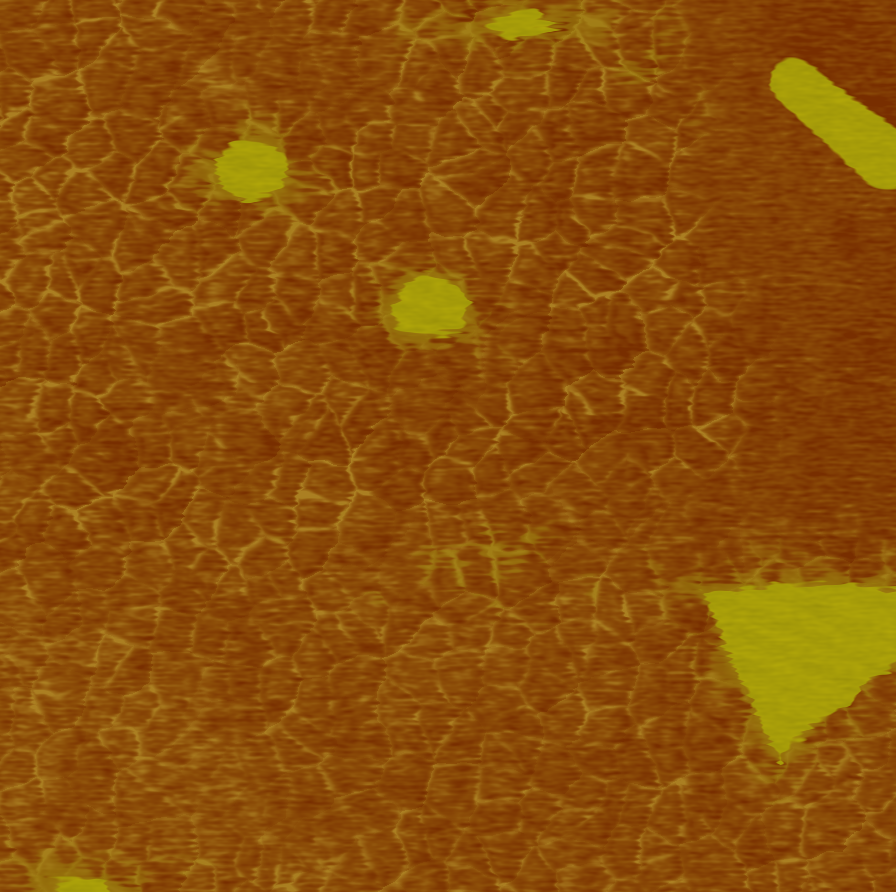
This texture is drawn by a Shadertoy shader. Its source:

```glsl
// Amber cellular film with bright olive islands, drawn in fine horizontal scan lines.

const vec3 DARK_RUST   = vec3(0.47, 0.18, 0.00);
const vec3 AMBER       = vec3(0.55, 0.305, 0.033);
const vec3 PALE_OCHRE  = vec3(0.67, 0.50, 0.135);
const vec3 OLIVE       = vec3(0.655, 0.615, 0.035);
const vec3 MOSS        = vec3(0.60, 0.49, 0.05);

const float CELL_DENSITY   = 23.0;
const float COARSE_DENSITY = 11.0;
const float RIDGE_WIDTH    = 0.065;
const float RIDGE_GAIN     = 0.42;
const float STREAK_GAIN    = 0.42;
const float FINE_GAIN      = 0.36;
const float MOTTLE_GAIN    = 0.34;
const float BASE_TONE      = 0.40;
const float FRINGE_REACH   = 0.035;
const float EDGE_SOFTNESS  = 0.002;
const vec2  STREAK_SCALE   = vec2(28.0, 215.0);
const vec2  FINE_SCALE     = vec2(85.0, 245.0);

// Island layout
const vec2 BAR_START = vec2(0.885, 0.907), BAR_END = vec2(0.99, 0.822);
const vec2 WEDGE_LEFT = vec2(0.78, 0.34), WEDGE_TIP = vec2(0.87, 0.15), WEDGE_RIGHT = vec2(1.10, 0.345);
const vec2 BLOB_START = vec2(0.28, 0.81), BLOB_STEP = vec2(0.20, -0.155);
const vec2 RIM_START = vec2(0.58, 0.975), RIM_STEP = vec2(-0.49, -0.97);

vec2 hash2(vec2 p) {
    vec3 q = fract(p.xyx * vec3(0.1031, 0.1030, 0.0973));
    q += dot(q, q.yzx + 33.33);
    return fract((q.xx + q.yz) * q.zy);
}

float corner(vec2 cell, vec2 f, vec2 offset) {
    return dot(hash2(cell + offset) * 2.0 - 1.0, f - offset);
}

float gradientNoise(vec2 p) {
    vec2 i = floor(p), f = fract(p);
    vec2 u = f * f * f * (f * (f * 6.0 - 15.0) + 10.0);
    float low  = mix(corner(i, f, vec2(0, 0)), corner(i, f, vec2(1, 0)), u.x);
    float high = mix(corner(i, f, vec2(0, 1)), corner(i, f, vec2(1, 1)), u.x);
    return mix(low, high, u.y);
}

// x: distance to the cell border, y: cell random value, zw: vector to the cell centre
vec4 cells(vec2 p) {
    vec2 i = floor(p), f = fract(p), nearest = vec2(0.0), home = vec2(0.0);
    float best = 8.0, border = 8.0;
    for (int y = -1; y <= 1; y++)
    for (int x = -1; x <= 1; x++) {
        vec2 g = vec2(x, y), r = g + hash2(i + g) - f;
        if (dot(r, r) < best) { best = dot(r, r); nearest = r; home = g; }
    }
    for (int y = -2; y <= 2; y++)
    for (int x = -2; x <= 2; x++) {
        vec2 g = home + vec2(x, y), r = g + hash2(i + g) - f, d = r - nearest;
        if (dot(d, d) > 1e-4) border = min(border, dot(0.5 * (r + nearest), normalize(d)));
    }
    return vec4(border, hash2(i + home + 71.0).x, nearest);
}

// Raised bright border, dark groove beside it, and sloping cell body
float cellRelief(vec4 cell, float strength) {
    float ridge  = exp(-pow(cell.x / RIDGE_WIDTH, 2.0));
    float groove = exp(-pow((cell.x - 0.17) / 0.08, 2.0));
    float slope  = dot(cell.zw, vec2(0.10, -0.12));
    return RIDGE_GAIN * ridge * strength - 0.10 * groove + slope + 0.14 * (cell.y - 0.5);
}

float barDistance(vec2 p) {
    vec2 axis = BAR_END - BAR_START;
    float h = clamp(dot(p - BAR_START, axis) / dot(axis, axis), 0.0, 1.0);
    return length(p - BAR_START - axis * h) - mix(0.027, 0.034, h);
}

float sideDistance(vec2 p, vec2 a, vec2 b) {
    vec2 along = normalize(b - a);
    return dot(p - a, vec2(along.y, -along.x));
}

float raggedIslands(vec2 p) {
    float d = max(sideDistance(p, WEDGE_LEFT, WEDGE_TIP), sideDistance(p, WEDGE_TIP, WEDGE_RIGHT));
    d = max(d, sideDistance(p, WEDGE_RIGHT, WEDGE_LEFT));
    for (int k = 0; k < 2; k++) {
        float n = float(k);
        vec2 blob = p - BLOB_START - BLOB_STEP * n;
        vec2 rim  = p - RIM_START - RIM_STEP * n;
        d = min(d, length(blob * vec2(0.88, 1.1)) - 0.037);
        d = min(d, length(rim * vec2(0.4, 1.0)) - 0.014);
    }
    return d;
}

void mainImage(out vec4 fragColor, in vec2 fragCoord) {
    vec2 uv = fragCoord / iResolution.xy;

    // Scan-line noise, also used to tear every outline sideways
    float streak = gradientNoise(uv * STREAK_SCALE);
    float fine   = gradientNoise(uv * FINE_SCALE + 19.0);
    float mottle = gradientNoise(uv * vec2(48.0, 75.0) + 7.0);
    float broad  = gradientNoise(uv * 4.5 + 3.0);
    float medium = gradientNoise(uv * 17.0 + 31.0);
    vec2 warp = vec2(gradientNoise(uv * 10.0), gradientNoise(uv * 10.0 + 50.0)) * 0.025;
    warp += vec2(mottle, gradientNoise(uv * 45.0 + 90.0)) * 0.007;
    vec2 p = uv + warp + vec2(0.006 * streak + 0.003 * fine, 0.0);

    // Smooth plain at the upper right, worn cells along the bottom
    float plain = smoothstep(0.77, 0.87, uv.x + 0.15 * broad) * smoothstep(0.36, 0.46, uv.y + 0.1 * medium);
    float worn  = 1.0 - smoothstep(0.28, 0.44, uv.y + 0.12 * broad);

    // Two sizes of cell, swapped by a slow mask
    vec4 small = cells(p * CELL_DENSITY);
    vec4 large = cells(p * COARSE_DENSITY + 13.0);
    float strength = clamp(0.65 + 1.5 * medium + 1.0 * mottle, 0.1, 1.3);
    float coarse = smoothstep(0.02, 0.3, gradientNoise(uv * 6.0 + 60.0));
    float relief = mix(cellRelief(small, strength), 0.75 * cellRelief(large, strength), 0.65 * coarse);
    relief *= (1.0 - 0.88 * plain) * (1.0 - 0.35 * worn);

    // Tone of the film
    float tone = BASE_TONE + relief + 0.16 * broad + 0.18 * medium;
    tone += STREAK_GAIN * streak + FINE_GAIN * fine + MOTTLE_GAIN * mottle * (1.0 - 0.6 * plain);
    tone += 0.09 * (0.5 - uv.x) + 0.05 * worn - 0.09 * plain;

    // Shadow on the upper right flank of the bar
    float bar = barDistance(uv + 0.3 * warp);
    float flank = smoothstep(0.0, 0.03, dot(uv - BAR_START, vec2(0.63, 0.78)));
    tone -= 0.28 * flank * exp(-max(bar, 0.0) / 0.02);

    vec3 color = mix(DARK_RUST, AMBER, clamp(tone * 2.0, 0.0, 1.0));
    color = mix(color, PALE_OCHRE, clamp(tone * 2.0 - 1.0, 0.0, 1.0));

    // Mossy lace around the ragged islands and in a few loose patches
    float ragged = raggedIslands(uv + 0.6 * warp) + 0.012 * streak + 0.008 * mottle;
    float lace = exp(-max(ragged, 0.0) / FRINGE_REACH);
    float patches = smoothstep(0.22, 0.5, broad + 0.5 * medium) * (1.0 - plain) * (1.0 - worn);
    float grain = 0.9 * streak + 0.7 * mottle + 0.9 * medium + 0.4 * exp(-small.x / 0.1);
    float moss = smoothstep(0.45, 0.85, 0.85 * lace + 0.4 * patches + grain - 0.1);
    color = mix(color, MOSS, 0.8 * moss * max(lace, 0.7 * patches));

    // Flat islands with faint slanted bands
    float bands = sin(dot(uv, vec2(70.0, 190.0)) + 4.0 * broad);
    vec3 islandColor = OLIVE * (1.0 + 0.012 * bands + 0.07 * streak + 0.06 * fine);
    float island = min(ragged, bar + 0.004 * streak);
    color = mix(islandColor, color, smoothstep(-EDGE_SOFTNESS, EDGE_SOFTNESS, island));

    fragColor = vec4(clamp(color, 0.0, 1.0), 1.0);
}
```
